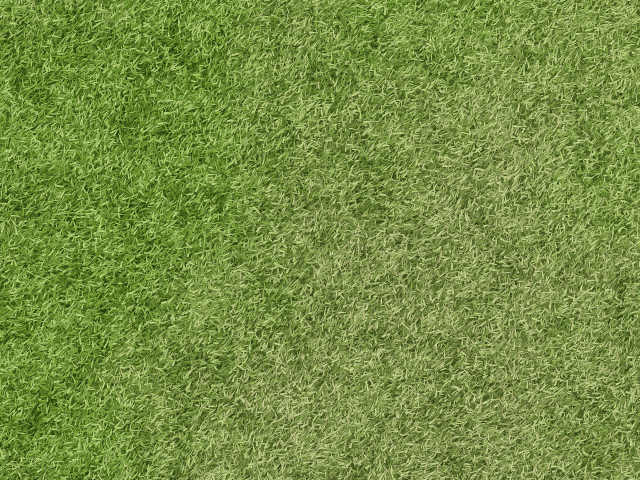
A Shadertoy shader for this texture:

```glsl
vec4 hash4(vec2 p)
{
    vec4 q = fract(p.xyxy * vec4(.1031, .1030, .0973, .1099));
    q += dot(q, q.wzxy + 33.33);
    return fract((q.xxyz + q.yzzw) * q.zywx);
}

float valueNoise(vec2 p)
{
    vec2 cell = floor(p), f = fract(p);
    f *= f * (3. - 2. * f);
    return mix(mix(hash4(cell).x, hash4(cell + vec2(1, 0)).x, f.x),
               mix(hash4(cell + vec2(0, 1)).x, hash4(cell + 1.).x, f.x), f.y);
}

float fbm(vec2 p)
{
    float sum = 0., amplitude = .53;
    for (int i = 0; i < 4; i++)
    {
        sum += amplitude * valueNoise(p);
        p = mat2(1.6, 1.2, -1.2, 1.6) * p + 7.3;
        amplitude *= .5;
    }
    return sum;
}

// Tone runs from shadow to sunlit tip, dryness from lush to straw green
vec3 grassColor(float tone, float dryness)
{
    vec3 shadow = mix(vec3(.16, .27, .05), vec3(.19, .27, .08), dryness);
    vec3 dark = mix(vec3(.35, .49, .12), vec3(.36, .44, .17), dryness);
    vec3 middle = mix(vec3(.49, .67, .22), vec3(.54, .63, .31), dryness);
    vec3 light = mix(vec3(.67, .80, .41), vec3(.73, .79, .50), dryness);
    vec3 color = mix(shadow, dark, clamp(tone * 3., 0., 1.));
    color = mix(color, middle, clamp(tone * 3. - 1., 0., 1.));
    return mix(color, light, clamp(tone * 3. - 2., 0., 1.3));
}

// Signed distance to a bent blade that tapers towards its tip
float bladeDistance(vec2 q, float halfLength, float halfWidth, float bend)
{
    float t = clamp(q.x / halfLength * .5 + .5, 0., 1.);
    float across = q.y + bend * q.x * q.x;
    return max(abs(across) - halfWidth * (1. - .8 * t * t), abs(q.x) - halfLength);
}

void mainImage(out vec4 fragColor, in vec2 fragCoord)
{
    vec2 p = fragCoord / iResolution.y;
    float pixel = 1. / iResolution.y;

    // Broad patches of dry turf, lush on the left and at the top
    float dryness = smoothstep(.1, 1., p.x + .4 * (.5 - p.y));
    dryness *= 1. - .45 * smoothstep(.55, 1.1, p.y);
    dryness *= 1. - .4 * smoothstep(1.2, 1.8, p.x + .5 * p.y);
    dryness = clamp(dryness + .9 * (fbm(p * 5. + 3.) - .5), 0., 1.);

    // Clumps vary the light and the lean of the blades
    float clump = fbm(p * 24.) - .5;
    float lean = .75 + 1.3 * (fbm(p * 9. + 40.) - .5);
    float light = .1 * dryness + .08 * smoothstep(.7, 1.4, p.x * .6 + p.y * .6) + .48 * clump;

    vec3 color = grassColor(.1 + light, dryness);

    // Layers of blades from the soil up
    for (int layer = 0; layer < 8; layer++)
    {
        float height = float(layer) / 7.;
        vec2 grid = p / .0115 + vec2(.37, .61) * float(layer);
        vec2 cell = floor(grid);

        for (int k = 0; k < 9; k++)
        {
            vec2 id = cell + vec2(k % 3, k / 3) - 1.;
            vec4 place = hash4(id + float(layer) * 41.7 + 11.);
            vec4 look = hash4(id + float(layer) * 67.3 + 205.);

            float angle = lean + 1.6 * (place.z + place.w - 1.);
            vec2 along = vec2(cos(angle), sin(angle));
            vec2 offset = (grid - id - place.xy) * .0115;
            vec2 q = vec2(dot(offset, along), dot(offset, vec2(-along.y, along.x)));

            float halfLength = mix(.0045, .0112, look.x);
            float halfWidth = mix(.001, .0022, look.y);
            float bend = 30. * (look.z - .5);
            float d = bladeDistance(q, halfLength, halfWidth, bend);

            // Soft shade around the blade, then the blade itself
            float shade = 1. - smoothstep(0., .002, d);
            color *= 1. - .13 * shade;

            float tone = mix(.25, .81, height) + light + .92 * (look.w - .5);
            tone += .12 * q.x / halfLength + .07 * q.y / halfWidth;
            float bladeDryness = clamp(dryness + .6 * (look.z - .5), 0., 1.);
            vec3 bladeColor = grassColor(tone, bladeDryness);

            // Scattered dead stalks
            float straw = step(.94, place.w) * dryness;
            bladeColor = mix(bladeColor, vec3(.76, .74, .52), .7 * straw);
            color = mix(color, bladeColor, clamp(.5 - d / pixel, 0., 1.));
        }
    }

    fragColor = vec4(color, 1.);
}
```
